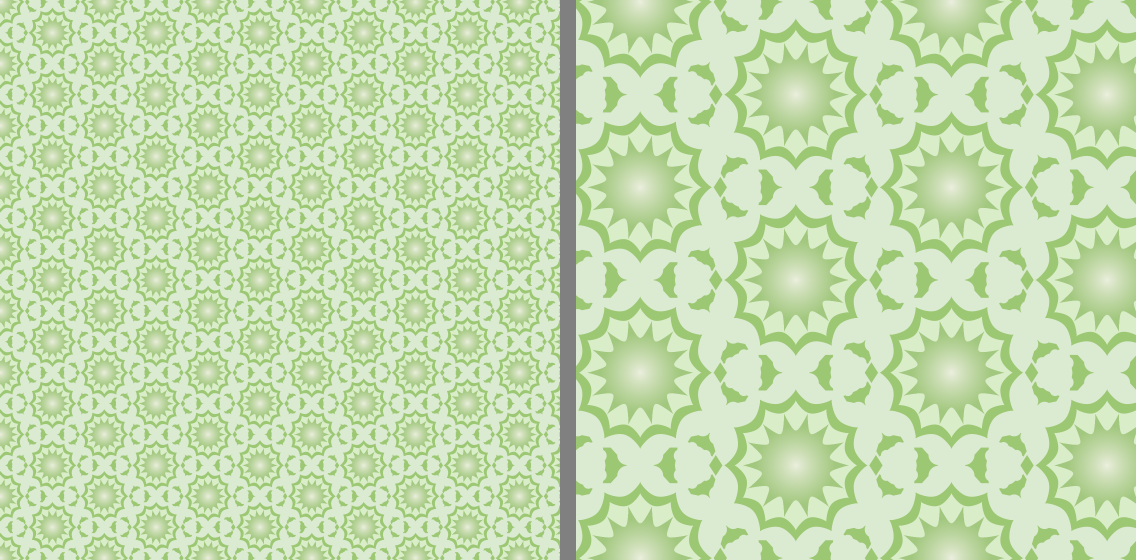
Left, the full canvas; right, a detail of the centre.
A Shadertoy shader for this pattern:

```glsl
const float ROW_PITCH = 0.11035;            // vertical repeat, canvas units
const float COLUMN_STEP = 0.8395;           // column spacing, in row pitches
const vec2 MOTIF_ORIGIN = vec2(0.4642, 0.5);

const float BURST_RAYS = 14.0;
const vec2 BURST_RADII = vec2(0.188, 0.290); // notch, tip
const float RING_POINTS = 12.0;
const vec2 RING_INNER = vec2(0.292, 0.352);  // valley, tip
const vec2 RING_OUTER = vec2(0.346, 0.412);
const float RING_SQUEEZE = 1.06;             // ring is slightly narrow
const vec2 DIAMOND_HALF = vec2(0.036, 0.056);
const float DIAMOND_X = 0.432;
const float GLOW_RADIUS = 0.215;

const vec3 GROUND = vec3(0.86, 0.92, 0.82);
const vec3 RING_FILL = vec3(0.852, 0.928, 0.79);
const vec3 LEAF = vec3(0.61, 0.78, 0.45);
const vec3 BURST_EDGE = vec3(0.635, 0.782, 0.495);
const vec3 GLOW = vec3(0.93, 0.94, 0.88);

const float TAU = 6.2831853;
const int SAMPLES = 3;

// Radius of a star outline: rounded valleys, sharp tips
float starRadius(vec2 p, float points, vec2 radii) {
    float turn = atan(p.y, p.x) * points / TAU;
    float t = abs(fract(turn) - 0.5) * 2.0;
    float cusp = mix(t * t, 1.0 - sqrt(max(1.0 - t * t, 0.0)), 0.35);
    return mix(radii.x, radii.y, cusp);
}

// Offset from the nearest centre of the staggered lattice
vec2 toMotif(vec2 p) {
    vec2 pitch = vec2(2.0 * COLUMN_STEP, 1.0);
    vec2 a = p - pitch * round(p / pitch);
    vec2 b = p - pitch * (floor(p / pitch) + 0.5);
    return dot(a, a) < dot(b, b) ? a : b;
}

// Pair of flared wedges facing each other across an edge midpoint
float wedgePair(vec2 p, vec2 neighbour, float size) {
    vec2 axis = normalize(neighbour);
    vec2 q = p - 0.5 * neighbour;
    float along = abs(dot(q, vec2(-axis.y, axis.x)));
    float across = abs(dot(q, axis));
    vec2 w = vec2(along - 0.145, across) / size;
    float wedge = max(w.y - 0.080 - w.x * 1.1, w.x - 0.042 - 0.15 * w.y);
    wedge = max(wedge, w.y - 0.096);
    float innerLobe = length(w - vec2(-0.075, 0.056)) - 0.054;
    float outerLobe = length(w - vec2(0.072, 0.052)) - 0.036;
    return max(wedge, -min(innerLobe, outerLobe)) * size;
}

float coverage(float d, float blur) {
    return 1.0 - smoothstep(-blur, blur, d);
}

vec3 patternColor(vec2 p, float blur) {
    vec2 q = toMotif(p);
    vec2 corner = abs(q);
    float r = length(q);
    vec3 color = GROUND;

    // Wedges and diamonds between the rings
    float bits = wedgePair(corner, vec2(0.0, 1.0), 1.0);
    bits = min(bits, wedgePair(corner, vec2(COLUMN_STEP, 0.5), 0.8));
    vec2 d = abs(corner - vec2(DIAMOND_X, 0.0)) / DIAMOND_HALF;
    bits = min(bits, (d.x + d.y - 1.0) * 0.03);
    color = mix(color, LEAF, coverage(bits, blur));

    // Scalloped ring and its pale interior
    vec2 ringP = q * vec2(RING_SQUEEZE, 1.0) + 1e-5;
    float ringR = length(ringP);
    float outer = ringR - starRadius(ringP, RING_POINTS, RING_OUTER);
    float inner = ringR - starRadius(ringP, RING_POINTS, RING_INNER);
    color = mix(color, LEAF, coverage(outer, blur));
    color = mix(color, RING_FILL, coverage(inner, blur));

    // Glowing sunburst
    float burst = r - starRadius(q + 1e-5, BURST_RAYS, BURST_RADII);
    vec3 burstColor = mix(GLOW, BURST_EDGE, pow(min(r / GLOW_RADIUS, 1.0), 0.8));
    return mix(color, burstColor, coverage(burst, blur));
}

void mainImage(out vec4 fragColor, in vec2 fragCoord) {
    float pixel = 1.0 / (iResolution.y * ROW_PITCH);
    vec2 p = (fragCoord / iResolution.y - MOTIF_ORIGIN) / ROW_PITCH;
    vec3 sum = vec3(0.0);

    // Supersampled edges
    for (int y = 0; y < SAMPLES; y++) {
        for (int x = 0; x < SAMPLES; x++) {
            vec2 jitter = (vec2(x, y) + 0.5) / float(SAMPLES) - 0.5;
            sum += patternColor(p + jitter * pixel, 0.25 * pixel);
        }
    }
    fragColor = vec4(sum / float(SAMPLES * SAMPLES), 1.0);
}
```
